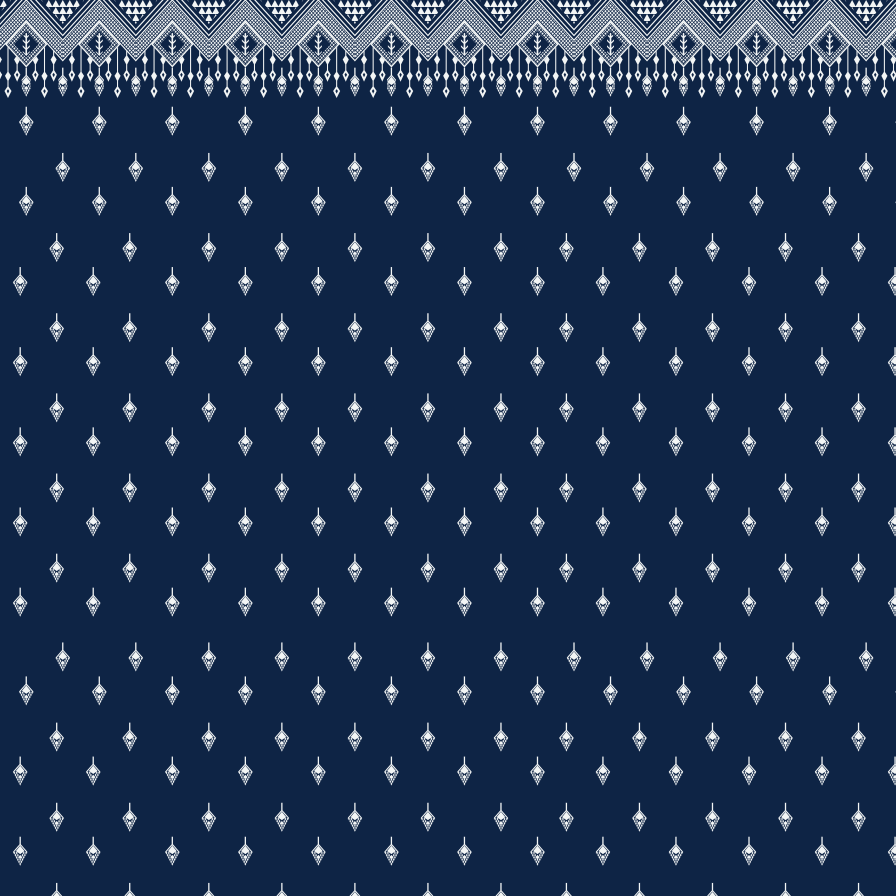
Write a WebGL 2 fragment shader that draws this pattern.

```glsl
#version 300 es
precision highp float;
// Navy textile: staggered pendant motifs below a zigzag border with a hanging fringe.

uniform vec2 u_resolution;
out vec4 fragColor;

const float UNITS = 768.0;                  // design units across the canvas, y downwards
const vec3 NAVY = vec3(0.055, 0.140, 0.270);
const vec3 INK = vec3(0.95, 0.96, 0.96);
const vec2 PITCH = vec2(62.6, 68.7);        // motif spacing
const vec2 FIRST = vec2(22.5, 104.0);       // first motif centre
const vec2 STAGGER = vec2(31.3, 39.6);      // offset of the second lattice
const float SEAM_Y = 537.0;                 // the repeat restarts here
const float SEAM_GAP = 7.4;
const vec2 SLIDE_EDGES = vec2(128.0, 473.0); // outer columns slide left in some rows
const vec2 SLIDE = vec2(-5.2, -6.5);
const float SLOPE = 1.1;                    // zigzag steepness
const float BAND = 17.5;                    // zigzag band depth
const float DIAMOND_Y = 38.0;
const float DIAMOND_R = 20.0;
const float BORDER_END = 87.0;
const int SAMPLES = 3;

float soft; // edge width in design units

float fill(float d) { return clamp(0.5 - d / soft, 0.0, 1.0); }

float kite(vec2 q, float w, float up, float down) {
    return (abs(q.x) / w + max(-q.y / up, q.y / down) - 1.0) * w * 0.8;
}

// Square dots on a skewed grid
float dots(vec2 uv, float cell, float size) {
    vec2 g = abs(fract(uv / cell) - 0.5);
    return (max(g.x, g.y) - size) * cell * 0.7;
}

// Stem, sloping roof, solid heart and beaded point
float motif(vec2 q) {
    float a = abs(q.x);
    float stem = max(a - 0.55, abs(q.y + 8.7) - 3.8);
    float roof = max(abs(q.y + 6.0 - 1.15 * a) * 0.66 - 0.45, a - 6.0);
    float heart = kite(q + vec2(0.0, 0.2), 3.7, 4.6, 2.6);
    float drop = kite(q - vec2(0.0, 4.6), 1.2, 1.6, 2.4);
    float rise = (12.8 - q.y) / 1.9;
    vec2 uv = vec2(rise - q.x, rise + q.x);
    float edge = min(uv.x, uv.y);
    float beads = max(dots(uv, 2.0, 0.36), max(-edge, edge - 4.0));
    beads = max(beads, max(0.5 - q.y, a - 6.2));
    return fill(min(min(stem, roof), min(min(heart, drop), beads)));
}

// Two interleaved lattices with a vertical seam and sliding columns
float scatter(vec2 p) {
    float ink = 0.0;
    float gap = p.y > SEAM_Y ? SEAM_GAP : 0.0;
    for (int i = 0; i < 2; i++) {
        vec2 start = FIRST + float(i) * STAGGER;
        float row = max(0.0, round((p.y - gap - start.y) / PITCH.y));
        float cy = start.y + row * PITCH.y + gap;
        bool aligned = cy < 200.0 || (cy > SEAM_Y && cy < 610.0);
        float slide = p.x < SLIDE_EDGES.x ? SLIDE.x : (p.x > SLIDE_EDGES.y ? SLIDE.y : 0.0);
        start.x += aligned ? 0.0 : slide;
        float cx = start.x + round((p.x - start.x) / PITCH.x) * PITCH.x;
        ink = max(ink, motif(p - vec2(cx, cy)));
    }
    return ink;
}

// Strings of kites, eight to each zigzag
float fringe(float x, float y, float top) {
    float gap = PITCH.x / 8.0;
    float i = round(x / gap);
    float kind = mod(i, 4.0);
    vec2 q = vec2(x - i * gap, y);
    if (kind == 0.0) return motif(q - vec2(0.0, 70.5));
    bool isLong = kind == 2.0;
    float tip = isLong ? 78.0 : 64.0;
    float strand = max(abs(q.x) - 0.45, max(top - y, y - tip));
    float bead = kite(q - vec2(0.0, tip), isLong ? 3.0 : 2.8, 4.5, 6.0);
    float upper = kite(q - vec2(0.0, tip - 13.0), 2.6, 4.0, 5.0);
    float hole = kite(q - vec2(0.0, tip), 1.1, 1.6, 2.2);
    return fill(max(min(strand, min(bead, upper)), max(-hole, top - y)));
}

float border(vec2 p) {
    float x = p.x - FIRST.x;
    float d = abs(x - round(x / PITCH.x) * PITCH.x);
    float s = p.y - SLOPE * d;
    float t = p.y + SLOPE * d;
    float r = abs(p.y - DIAMOND_Y) + SLOPE * d;

    // Zigzag rails and beaded band
    float rails = min(min(abs(s + 9.0), abs(s + 4.0)), min(abs(s), abs(s - BAND)));
    float shape = rails * 0.67 - 0.5;
    shape = min(shape, max(dots(vec2(s, t), 3.2, 0.36), max(1.5 - s, s - BAND + 1.5)));

    // Diamond with a small branching stem
    shape = min(shape, abs(r - DIAMOND_R + 1.0) * 0.67 - 0.6);
    shape = min(shape, max(dots(vec2(s, t), 3.2, 0.34), max(11.5 - r, r - 17.5)));
    float branch = abs(fract((p.y + d) / 5.0) - 0.5) * 3.5 - 0.5;
    shape = min(shape, max(min(d - 0.7, max(branch, d - 3.0)), r - 10.0));

    // Stacked triangles in the upper valleys
    float e = 0.5 * PITCH.x - d;
    vec2 cell = vec2(abs(fract(e / 6.0 + 0.5) - 0.5) * 6.0, fract(p.y / 6.0) * 6.0);
    float triangles = (cell.x - 0.55 * cell.y) * 0.8;
    shape = min(shape, max(triangles, (s + 14.0) * 0.67));

    float lower = max(BAND + SLOPE * d, DIAMOND_Y + DIAMOND_R - SLOPE * d);
    return max(fill(shape), fringe(x, p.y, lower));
}

void main() {
    soft = UNITS / u_resolution.y / float(SAMPLES);
    float ink = 0.0;
    for (int j = 0; j < SAMPLES * SAMPLES; j++) {
        vec2 jitter = (vec2(j % SAMPLES, j / SAMPLES) + 0.5) / float(SAMPLES) - 0.5;
        vec2 p = (gl_FragCoord.xy + jitter) / u_resolution * UNITS;
        p.y = UNITS - p.y;
        ink += p.y < BORDER_END ? border(p) : scatter(p);
    }
    fragColor = vec4(mix(NAVY, INK, ink / float(SAMPLES * SAMPLES)), 1.0);
}
```
